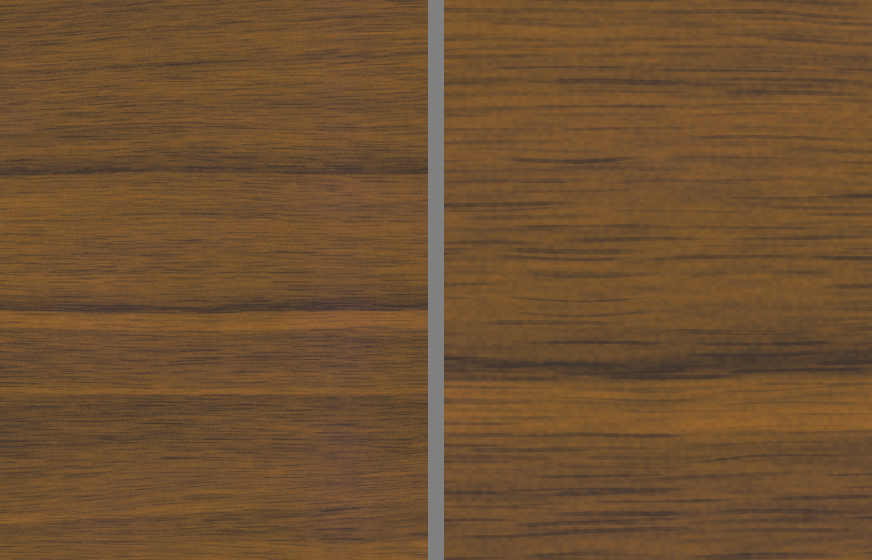
Left, the full canvas; right, a detail of the centre.
A WebGL 1 fragment shader for this texture:

```glsl
precision highp float;
uniform vec2 u_resolution;

const vec3 DARK_WOOD = vec3(0.270, 0.215, 0.178);
const vec3 MID_WOOD = vec3(0.430, 0.310, 0.180);
const vec3 LIGHT_WOOD = vec3(0.580, 0.388, 0.172);
const vec3 ROSY_TINT = vec3(0.006, 0.000, 0.030);
const float BASE_TONE = 0.605;
const float BAND_CONTRAST = 0.85;
const float BROAD_GRAIN = 0.17;
const float FINE_GRAIN = 0.19;
const float HAIR_GRAIN = 0.25;
const float SPECKLE = 0.20;
const float PORE_DEPTH = 0.32;
const float PORE_ROWS = 118.0;
const float PORE_LENGTH = 0.10;
const float WAVE = 0.014;

float hash(vec2 p) {
  vec3 q = fract(p.xyx * vec3(0.1031, 0.1030, 0.0973));
  q += dot(q, q.yzx + 33.33);
  return fract((q.x + q.y) * q.z);
}

float noise(vec2 p) {
  vec2 cell = floor(p);
  vec2 f = fract(p);
  f = f * f * (3.0 - 2.0 * f);
  float low = mix(hash(cell), hash(cell + vec2(1.0, 0.0)), f.x);
  float high = mix(hash(cell + vec2(0.0, 1.0)), hash(cell + 1.0), f.x);
  return mix(low, high, f.y);
}

// Soft stripe with separate fade widths above and below its limits
float stripe(float d, float top, float bottom, float fadeTop, float fadeBottom) {
  return smoothstep(top - fadeTop, top + fadeTop, d)
       * (1.0 - smoothstep(bottom - fadeBottom, bottom + fadeBottom, d));
}

// Depth from the top edge, bent along the growth rings
float ringDepth(vec2 p) {
  float d = p.y + WAVE * (noise(vec2(p.x * 3.2 + 4.0, p.y * 5.0)) - 0.5);
  d += 0.002 * (noise(vec2(p.x * 11.0, p.y * 30.0)) - 0.5);
  float slant = 0.045 * (1.0 - smoothstep(0.05, 0.28, p.y));
  slant += 0.075 * stripe(p.y, 0.85, 0.95, 0.06, 0.05);
  return d + slant * (p.x - 0.38);
}

// Broad heartwood and sapwood bands
float bandTone(float d, float x) {
  float fade = 0.65 + 0.7 * noise(vec2(x * 4.0, d * 50.0));
  float tone = 0.05 * stripe(d, 0.32, 0.50, 0.015, 0.03);
  tone -= 0.10 * stripe(d, 0.59, 0.83, 0.004, 0.05);
  tone -= 0.12 * stripe(d, 0.0, 0.055, 0.02, 0.02) * fade;
  tone -= 0.20 * stripe(d, 0.108, 0.117, 0.008, 0.004) * fade;
  tone -= 0.10 * stripe(d, 0.21, 0.245, 0.02, 0.02);
  tone -= 0.26 * stripe(d, 0.275, 0.310, 0.015, 0.003) * fade;
  tone -= 0.16 * stripe(d, 0.300, 0.310, 0.006, 0.003) * fade;
  tone -= 0.34 * stripe(d, 0.533, 0.556, 0.018, 0.003) * fade;
  tone += 0.26 * stripe(d, 0.557, 0.587, 0.003, 0.003);
  tone += 0.28 * stripe(d, 0.692, 0.701, 0.003, 0.004);
  tone -= 0.12 * stripe(d, 0.715, 0.785, 0.012, 0.02) * fade;
  tone += 0.12 * stripe(d, 0.900, 0.916, 0.010, 0.005);
  tone -= 0.16 * stripe(d, 0.917, 0.945, 0.004, 0.020) * fade;
  tone -= 0.18 * stripe(d, 0.963, 0.967, 0.003, 0.003);
  return tone + 0.06 * stripe(d, 0.968, 1.1, 0.004, 0.02);
}

// Crisp dark dashes with tapered ends
float pores(vec2 p, float pixel) {
  float cover = 0.0;
  for (int i = 0; i < 2; i++) {
    float layer = float(i);
    float rows = PORE_ROWS * (1.0 + 0.27 * layer);
    float y = (p.y + 0.004 * noise(p * vec2(18.0, 35.0) + layer * 17.0)) * rows;
    float row = floor(y);
    float x = p.x / PORE_LENGTH + 9.0 * hash(vec2(row, layer + 3.0));
    vec2 id = vec2(floor(x) + 41.0 * layer, row);
    float along = fract(x);
    float taper = smoothstep(0.0, 0.18, along) * smoothstep(1.0, 0.72, along);
    float center = 0.3 + 0.4 * hash(id + 7.0);
    float width = 0.0005 + 0.0009 * hash(id + 19.0) * taper;
    float away = abs(fract(y) - center) / rows;
    float dash = 1.0 - smoothstep(width - pixel * 0.5, width + pixel * 0.6, away);
    cover = max(cover, dash * taper * step(0.3, hash(id)) * (0.4 + 0.6 * hash(id + 31.0)));
  }
  return cover;
}

void main() {
  float pixel = 1.0 / u_resolution.y;
  vec2 p = gl_FragCoord.xy * pixel;
  p.y = 1.0 - p.y;
  float d = ringDepth(p);

  // Grain from broad streaks down to surface speckle
  float tone = BASE_TONE + BAND_CONTRAST * bandTone(d, p.x);
  tone += BROAD_GRAIN * (noise(vec2(p.x * 1.8, d * 42.0)) - 0.5);
  tone += FINE_GRAIN * (noise(vec2(p.x * 6.0 + 8.0, d * 130.0)) - 0.5);
  tone += HAIR_GRAIN * (noise(vec2(p.x * 32.0, d * 380.0 + 5.0)) - 0.5);
  tone += SPECKLE * (noise(p * vec2(330.0, 490.0)) - 0.5);
  tone -= PORE_DEPTH * pores(vec2(p.x, d), pixel);
  tone = clamp(tone, 0.0, 1.0);

  // Wood colour with a faint rosy sheen toward the right
  vec3 color = mix(DARK_WOOD, MID_WOOD, min(tone * 2.0, 1.0));
  color = mix(color, LIGHT_WOOD, max(tone * 2.0 - 1.0, 0.0));
  float sheen = stripe(p.x, 0.56, 0.66, 0.06, 0.06);
  float mottling = smoothstep(0.45, 0.9, noise(p * vec2(5.0, 14.0) + 2.0));
  color += ROSY_TINT * (0.6 * sheen + 0.5 * mottling);
  gl_FragColor = vec4(color, 1.0);
}
```
